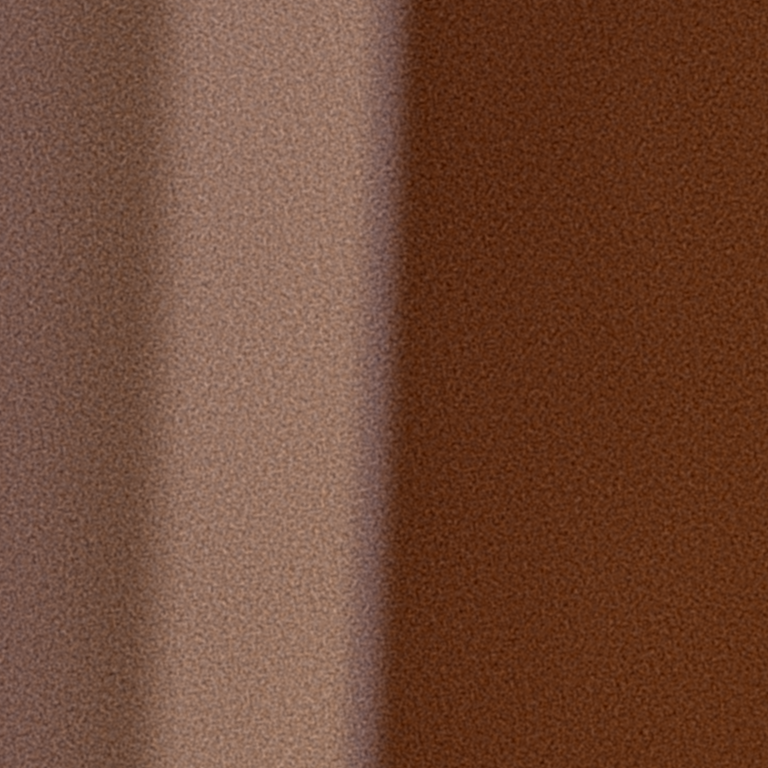
Write a WebGL 1 fragment shader that draws this texture.

```glsl
precision highp float;
// Soft vertical folds of pale and dark brown, blurred and covered in fine grain.

uniform vec2 u_resolution;

#define EDGE_BASE 0.497
#define EDGE_LEAN 0.037
#define FOLD_BASE 0.196
#define FOLD_LEAN 0.024
#define GRAIN_SCALE 165.0
#define GRAIN_AMOUNT 0.225
#define TINT_AMOUNT 0.05
#define MOTTLE_AMOUNT 0.012

vec2 hashGradient(vec2 cell) {
    vec2 p = vec2(dot(cell, vec2(127.1, 311.7)), dot(cell, vec2(269.5, 183.3)));
    return 2.0 * fract(sin(p) * 43758.54) - 1.0;
}

float gradientNoise(vec2 p) {
    vec2 cell = floor(p);
    vec2 f = fract(p);
    vec2 u = f * f * f * (f * (f * 6.0 - 15.0) + 10.0);
    float a = dot(hashGradient(cell), f);
    float b = dot(hashGradient(cell + vec2(1.0, 0.0)), f - vec2(1.0, 0.0));
    float c = dot(hashGradient(cell + vec2(0.0, 1.0)), f - vec2(0.0, 1.0));
    float d = dot(hashGradient(cell + vec2(1.0, 1.0)), f - vec2(1.0, 1.0));
    return mix(mix(a, b, u.x), mix(c, d, u.x), u.y);
}

// Octaves turned by unlike angles hide the lattice of the noise.
float grain(vec2 p) {
    mat2 turnA = mat2(0.8, 0.6, -0.6, 0.8);
    mat2 turnB = mat2(0.96, -0.28, 0.28, 0.96);
    return 0.65 * gradientNoise(turnB * p) + 0.65 * gradientNoise(turnA * p * 1.3 + 17.3);
}

vec3 foldColor(vec2 uv) {
    float edge = uv.x - EDGE_BASE - EDGE_LEAN * uv.y;
    float fold = uv.x - FOLD_BASE - FOLD_LEAN * uv.y;

    // Shaded left fold: mauve at the border, brown in the crease
    vec3 shade = mix(vec3(0.460, 0.335, 0.295), vec3(0.430, 0.300, 0.235),
                     smoothstep(0.0, 0.17, uv.x));

    // Pale band, warmer towards its right side and the bottom
    vec3 pale = mix(vec3(0.570, 0.440, 0.385), vec3(0.590, 0.455, 0.392),
                    smoothstep(0.0, 0.25, fold));
    pale += vec3(0.006, 0.004, -0.008) * (1.0 - uv.y);
    vec3 color = mix(shade, pale, smoothstep(-0.042, 0.045, fold));

    // Cool penumbra beside the main edge
    color = mix(color, vec3(0.465, 0.345, 0.320), smoothstep(-0.072, -0.018, edge));

    // Dark side, deepest at the edge and warmer to the lower right
    vec3 dark = mix(vec3(0.350, 0.172, 0.083), vec3(0.385, 0.196, 0.090),
                    smoothstep(0.55, 1.25, uv.x + 0.3 * (1.0 - uv.y)));
    dark -= vec3(0.025, 0.012, 0.008) * exp(-abs(edge) * 28.0);
    return mix(color, dark, smoothstep(-0.030, 0.018, edge));
}

void main() {
    vec2 uv = gl_FragCoord.xy / u_resolution;
    vec3 color = foldColor(uv);

    // Broad uneven tone, stretched along the folds
    color += MOTTLE_AMOUNT * gradientNoise(uv * vec2(9.0, 3.5) + 4.7);

    // Fine grain with a slight colour shift, softer on the dark side
    float light = smoothstep(0.10, 0.45, color.g);
    vec2 p = uv * GRAIN_SCALE;
    float tint = gradientNoise(p * 0.55 + 61.2);
    color += GRAIN_AMOUNT * mix(0.75, 1.05, light) * grain(p) * vec3(1.0, 0.95, 0.9);
    color += TINT_AMOUNT * tint * vec3(0.5, -0.1, -0.7);

    gl_FragColor = vec4(clamp(color, 0.0, 1.0), 1.0);
}
```
